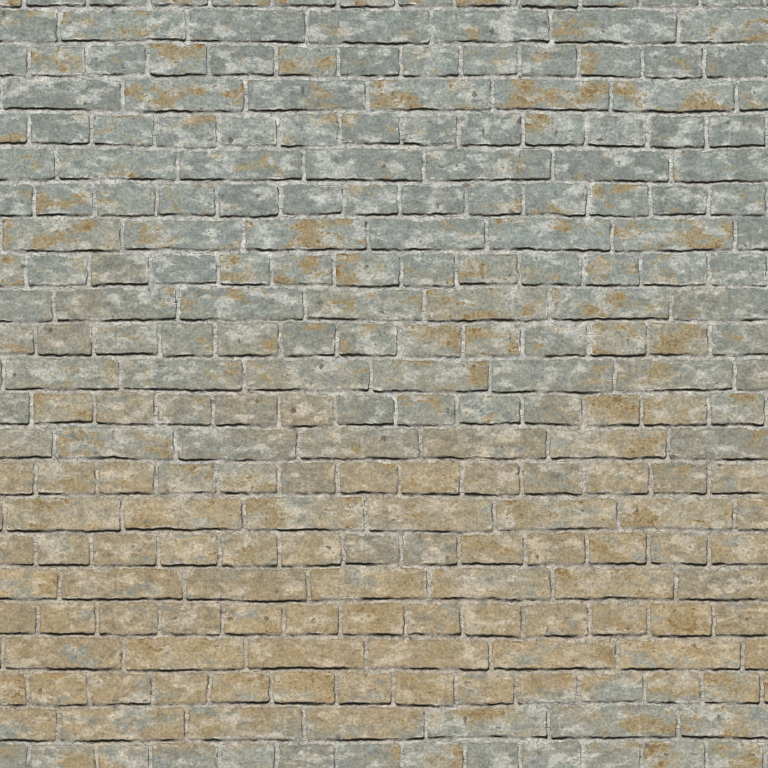
This texture is drawn by a Shadertoy shader. Its source:

```glsl
// Weathered brick wall: alternating stretcher and header courses, grey above fading to tan below.

float hash(vec2 p) {
    vec3 q = fract(p.xyx * vec3(0.1031, 0.1030, 0.0973));
    q += dot(q, q.yzx + 33.33);
    return fract((q.x + q.y) * q.z);
}

// Gradient noise, roughly -0.7 to 0.7
float corner(vec2 cell, vec2 offset) {
    float a = 6.2832 * hash(cell + 57.0);
    return dot(vec2(cos(a), sin(a)), offset);
}

float noise(vec2 p) {
    vec2 i = floor(p), f = p - i;
    vec2 u = f * f * f * (f * (f * 6.0 - 15.0) + 10.0);
    vec2 e = vec2(1, 0);
    return mix(mix(corner(i, f), corner(i + e, f - e), u.x),
               mix(corner(i + e.yx, f - e.yx), corner(i + 1.0, f - 1.0), u.x), u.y);
}

float fbm(vec2 p) {
    float sum = 0.0, amp = 0.6;
    for (int i = 0; i < 5; i++) {
        sum += amp * noise(p);
        p = mat2(1.6, 1.2, -1.2, 1.6) * p + 7.3;
        amp *= 0.6;
    }
    return sum;
}

// Returns depth inside the brick (negative in mortar) and the brick id
vec3 brick(vec2 p) {
    float y = (1.0 - p.y - 0.0095) * 22.0;
    float row = floor(y);
    bool header = mod(row, 2.0) > 0.5;
    float width = header ? 0.08 : 0.16;
    float shift = header ? 0.04 : (mod(row, 4.0) < 1.0 ? 0.077 : 0.157);
    float x = (p.x - shift + 0.010 * (hash(vec2(row, 3.0)) - 0.5)) / width + 2.0;

    // Nearest upright joint, displaced a little from the regular grid
    float k = floor(x + 0.5);
    float d = x - k - (hash(vec2(k, row + 40.0)) - 0.5) * (header ? 0.13 : 0.07);
    vec2 id = vec2(k + step(0.0, d), row + 10.0);

    float bed = 0.0036 + 0.0022 * (hash(id + 5.0) - 0.5);
    float bedDist = (0.5 - abs(fract(y) - 0.5)) / 22.0;
    vec2 q = vec2(abs(d) * width - 0.0029, bedDist - bed);
    float radius = 0.003;
    float depth = min(radius, min(q.x, q.y));
    if (q.x < radius && q.y < radius) depth = radius - length(radius - q);
    return vec3(depth, id);
}

void mainImage(out vec4 fragColor, in vec2 fragCoord) {
    vec2 uv = fragCoord / iResolution.xy;
    float px = 1.0 / iResolution.y;

    // Uneven courses and chipped edges
    vec2 p = uv;
    p.y += 0.005 * noise(uv * vec2(4, 9));
    p += 0.0022 * vec2(noise(uv * 38.0), noise(uv * 30.0 + 20.0));
    p += 0.0016 * vec2(noise(uv * 130.0), noise(uv * 110.0 + 9.0));

    vec3 b = brick(p);
    float h = hash(b.yz), h2 = hash(b.yz + 71.0);

    // Layers of weathering, drawn out sideways
    float broad = fbm(uv * vec2(4, 6));
    float stain = fbm(uv * vec2(15, 27) + h * 30.0);
    float wash = fbm(uv * vec2(22, 40) + 60.0);
    float streak = fbm(uv * vec2(45, 80) + 25.0);
    float fine = fbm(uv * vec2(90, 120));
    float grain = noise(uv * 230.0) + noise(uv * 330.0 + 3.0);

    // Grey to tan, with some grey returning at the foot
    float warmth = 1.0 - smoothstep(0.18, 0.72, uv.y + 0.30 * broad + 0.14 * (h - 0.5) + 0.28 * stain);
    warmth *= mix(0.3, 1.0, smoothstep(0.0, 0.10, uv.y + 0.20 * broad + 0.10 * stain));

    // Brick faces: base, ochre and blue stains, pale wash, rust
    vec3 col = mix(vec3(0.585, 0.61, 0.58), vec3(0.69, 0.62, 0.50), warmth);
    col *= 0.93 + 0.12 * h2;
    float ochre = smoothstep(0.04, 0.32, stain + 0.3 * streak + 0.3 * (h2 - 0.55));
    col = mix(col, vec3(0.655, 0.575, 0.43), 0.8 * ochre);
    col = mix(col, vec3(0.59, 0.62, 0.60), 0.6 * smoothstep(0.10, 0.35, -stain - 0.2 * streak));
    vec3 pale = mix(vec3(0.75, 0.76, 0.73), vec3(0.77, 0.72, 0.63), warmth);
    col = mix(col, pale, 0.85 * smoothstep(0.0, 0.34, wash + 0.4 * streak));
    float rust = smoothstep(0.12, 0.45, 0.7 * fine + 0.5 * streak + 0.5 * stain);
    col = mix(col, vec3(0.46, 0.37, 0.24), rust * mix(0.3, 0.8, smoothstep(0.4, 0.9, h2)));
    col *= 1.0 + 0.20 * fine + 0.20 * streak;

    // Mortar, smeared over some edges and cracked along thin lines
    vec3 mortar = mix(vec3(0.74, 0.74, 0.71), vec3(0.71, 0.67, 0.60), warmth);
    mortar *= 1.0 + 0.28 * fine + 0.25 * streak;
    float crack = 1.0 - smoothstep(0.0, 0.05, abs(noise(uv * vec2(40, 85) + 8.0)));
    mortar *= 1.0 - 0.22 * crack;
    float smear = 0.007 * smoothstep(0.05, 0.45, fbm(uv * 15.0 + 31.0) + 0.3 * streak);
    float face = smoothstep(-px, px, b.x - min(smear, 0.0028));
    float faded = smoothstep(0.12, 0.4, fbm(uv * vec2(9, 12) + 90.0));
    col = mix(mix(mortar, col, 0.5 * faded), col, face);

    // Narrow shadow thrown down and right by each brick, broken along its length
    float caster = brick(p + vec2(-0.0007, 0.0030)).x;
    float gap = smoothstep(-0.22, 0.16, fbm(uv * vec2(15, 40) + 11.0));
    float shadow = smoothstep(-0.0003 - px, 0.0003 + px, caster)
                 * (1.0 - smoothstep(-px, px, b.x));
    col = mix(col, vec3(0.13, 0.12, 0.10), shadow * mix(0.25, 1.0, gap));

    // Worn rim, pits and surface grain
    float rim = face * (1.0 - smoothstep(0.0, 0.0028, b.x));
    col *= 1.0 - 0.20 * rim * smoothstep(-0.15, 0.25, streak);
    float pits = smoothstep(0.40, 0.55, noise(uv * 85.0 + 4.0)) * smoothstep(0.0, 0.3, wash + 0.15);
    col = mix(col, vec3(0.33, 0.30, 0.25), 0.6 * pits);
    col *= 1.0 + 0.12 * grain;

    fragColor = vec4(clamp(col, 0.0, 1.0), 1.0);
}
```
